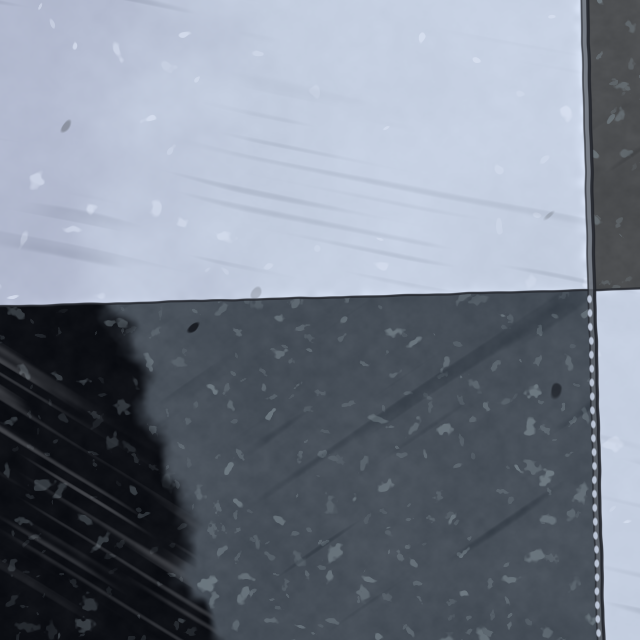
Give the GLSL for this texture, as a Shadertoy shader.

```glsl
// Worn checkered vinyl floor tiles with pale flecks, a dark reflection, scratches and a stitched seam.

const vec3 PALE = vec3(0.775, 0.815, 0.885);
const vec3 PALE_SHADE = vec3(0.700, 0.730, 0.815);
const vec3 SLATE = vec3(0.280, 0.312, 0.350);
const vec3 WARM_SLATE = vec3(0.300, 0.308, 0.318);
const vec3 REFLECTION = vec3(0.050, 0.058, 0.078);
const vec3 SLATE_FLECK = vec3(0.480, 0.530, 0.560);
const vec3 PALE_FLECK = vec3(0.860, 0.890, 0.950);
const vec3 SEAM = vec3(0.130, 0.140, 0.165);
const vec3 GROUT = vec3(0.380, 0.400, 0.430);

float hash(vec2 p) {
    return fract(sin(dot(p, vec2(127.1, 311.7))) * 43758.5453);
}

float noise(vec2 p) {
    vec2 i = floor(p), f = fract(p);
    f = f * f * (3.0 - 2.0 * f);
    return mix(mix(hash(i), hash(i + vec2(1, 0)), f.x),
               mix(hash(i + vec2(0, 1)), hash(i + vec2(1, 1)), f.x), f.y);
}

float fbm(vec2 p) {
    float sum = 0.0, amp = 0.5;
    for (int i = 0; i < 5; i++) {
        sum += amp * noise(p);
        p = p * 2.03 + 17.3;
        amp *= 0.5;
    }
    return sum;
}

mat2 rotation(float a) {
    return mat2(cos(a), sin(a), -sin(a), cos(a));
}

// Ragged chips scattered one per grid cell; radius is in cell units
float flecks(vec2 p, float cells, float density, float radius, float seed) {
    vec2 g = p * cells;
    float cover = 0.0;
    for (int j = -1; j <= 1; j++)
    for (int i = -1; i <= 1; i++) {
        vec2 id = floor(g) + vec2(i, j);
        vec2 key = id + seed;
        vec2 center = id + vec2(hash(key + 3.1), hash(key + 7.7));
        vec2 d = rotation((hash(key + 5.3) - 0.5) * 3.0) * (g - center);
        d.y *= 1.3 + 1.5 * hash(key + 9.2);
        float r = radius * (0.5 + 0.9 * hash(key + 1.9));
        float edge = length(d) / r + 1.1 * (noise(g * 7.0 + seed) - 0.5);
        float chip = 1.0 - smoothstep(0.55, 1.15, edge);
        cover = max(cover, chip * step(hash(key), density) * (0.35 + 0.65 * hash(key + 4.4)));
    }
    return cover;
}

// Long streaks along a direction, made from stretched noise
float scratches(vec2 p, float angle, float fineness, float threshold) {
    vec2 q = rotation(angle) * p;
    q.y += 0.012 * noise(q * 4.0);
    return smoothstep(threshold, 1.0, noise(q * vec2(4.0, fineness)))
         * smoothstep(0.3, 0.7, noise(q * vec2(3.0, 11.0) + 8.0));
}

float line(float d, float halfWidth, float blur) {
    return 1.0 - smoothstep(halfWidth - blur, halfWidth + blur, abs(d));
}

vec3 paleTile(vec2 uv) {
    float cloud = fbm(uv * 5.0 + 2.0);
    float shade = smoothstep(0.36, 0.0, uv.x + 0.45 * (cloud - 0.5));
    vec3 color = mix(PALE, PALE_SHADE, shade * 0.95);
    color += 0.05 * (cloud - 0.5) + 0.02 * (fbm(uv * 45.0) - 0.5);
    color = mix(color, PALE_FLECK, 0.7 * flecks(uv, 15.0, 0.32, 0.17, 11.0));
    color -= 0.06 * scratches(uv, 0.2, 75.0, 0.72);
    return mix(color, GROUT, 0.65 * flecks(uv, 9.0, 0.07, 0.10, 47.0));
}

vec3 darkTile(vec2 uv, float warm) {
    vec3 color = mix(SLATE, WARM_SLATE, warm);
    color += 0.05 * (fbm(uv * 7.0) - 0.5) + 0.05 * (fbm(uv * 60.0) - 0.5);
    // Reflection with a ragged slanting edge
    float ragged = 0.10 * (fbm(uv * 9.0 + 4.0) - 0.5) + 0.03 * (noise(uv * 38.0) - 0.5);
    float edge = 0.345 - 0.33 * uv.y + ragged;
    float reflected = (1.0 - smoothstep(-0.022, 0.022, uv.x - edge)) * (1.0 - warm);
    color = mix(color, REFLECTION + 0.05 * (fbm(uv * 40.0) - 0.5), reflected);
    // Chips and wear
    float chips = max(flecks(uv, 23.0, 0.48, 0.27, 0.0), 0.6 * flecks(uv, 36.0, 0.3, 0.27, 29.0));
    color = mix(color, SLATE_FLECK, chips * mix(0.75, 0.38, reflected));
    color += 0.20 * reflected * scratches(uv, 0.54, 120.0, 0.55);
    color -= 0.06 * (1.0 - reflected) * scratches(uv, -0.6, 70.0, 0.75);
    return mix(color, REFLECTION, 0.8 * flecks(uv, 8.0, 0.06, 0.08, 83.0));
}

void mainImage(out vec4 fragColor, in vec2 fragCoord) {
    vec2 uv = fragCoord / iResolution.xy;
    float blur = max(0.0012, 0.8 / iResolution.y);

    // Signed offsets from the two slightly tilted seams
    vec2 seam = uv - vec2(0.943 - 0.025 * uv.y, 0.521 + 0.028 * uv.x);
    seam += 0.0015 * (vec2(noise(uv.yy * 30.0), noise(uv.xx * 30.0)) - 0.5);
    vec2 side = smoothstep(-blur, blur, seam);
    float pale = side.x + side.y - 2.0 * side.x * side.y;
    vec3 color = mix(darkTile(uv, side.x), paleTile(uv), pale);

    // Seams: bright worn rim, thin joint, grout strip and stitches
    float rim = exp(-min(abs(seam.x + 0.014), abs(seam.y)) * 130.0) * noise(uv * 70.0);
    color += 0.09 * rim * pale;
    color = mix(color, SEAM, 0.85 * line(seam.y, 0.0017, blur));
    color = mix(color, GROUT, 0.8 * line(seam.x + 0.005, 0.005, blur));
    color = mix(color, SEAM, 0.9 * line(seam.x, 0.0025, blur));
    color = mix(color, SEAM, 0.7 * line(seam.x + 0.010, 0.0013, blur));
    vec2 stitch = vec2(seam.x + 0.008, (fract(uv.y * 46.0) - 0.5) / 46.0 * 0.6);
    color = mix(color, PALE, 0.9 * line(length(stitch), 0.0036, blur) * (1.0 - side.y));
    fragColor = vec4(clamp(color, 0.0, 1.0), 1.0);
}
```
